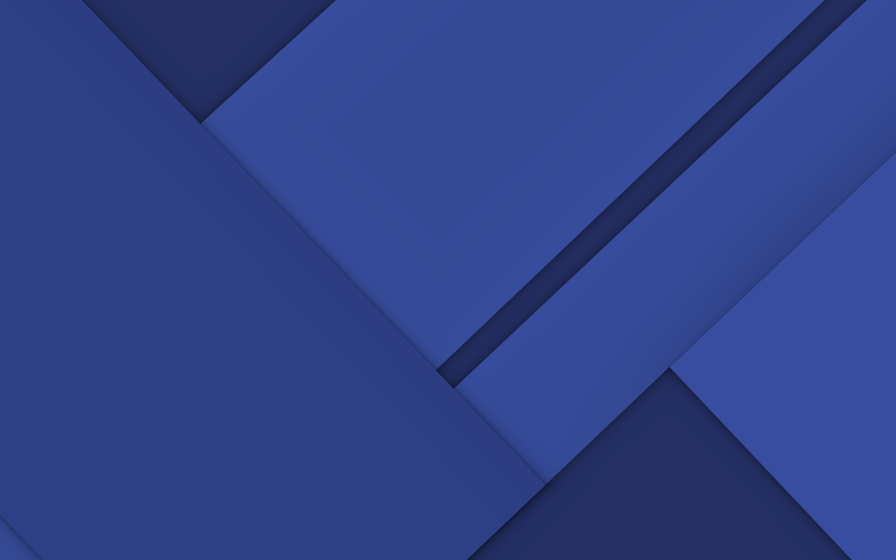
Reproduce this background procedurally as a WebGL 1 fragment shader.

```glsl
precision highp float;
// Overlapping blue paper sheets with diagonal edges above a dark backing.
// Each sheet is an intersection of half planes, painted from back to front;
// the distance to its border gives the cast shadow and a faint rim light.

uniform vec2 u_resolution;

const vec3 BACKING = vec3(0.140, 0.190, 0.400);
const vec3 MIDDLE  = vec3(0.208, 0.287, 0.590);
const vec3 BAND    = vec3(0.210, 0.290, 0.600);
const vec3 RIGHT   = vec3(0.218, 0.302, 0.625);
const vec3 LEFT    = vec3(0.178, 0.250, 0.520);

// Signed distance to the line a-b, positive on the left of its direction.
float side(vec2 p, vec2 a, vec2 b) {
    vec2 dir = normalize(b - a);
    return dot(p - a, vec2(-dir.y, dir.x));
}

// Darkening outside a sheet: a soft halo plus a tight contact line.
float shadow(float d, float strength) {
    float away = max(-d, 0.0);
    return 1.0 - strength * (0.5 * exp(-away / 0.014) + 0.5 * exp(-away / 0.004));
}

// Lays a sheet with interior distance d over the colours below it.
vec3 lay(vec3 below, vec3 sheet, float d, float strength, float blur) {
    return mix(below * shadow(d, strength), sheet, smoothstep(-blur, blur, d));
}

// Gentle brightening towards a border.
float rim(float d, float amount) {
    return 1.0 + amount * exp(-max(d, 0.0) / 0.08);
}

void main() {
    vec2 p = gl_FragCoord.xy / u_resolution.y;
    float blur = 0.8 / u_resolution.y;

    // Falling edges
    float leftEdge   = side(p, vec2(0.146, 1.000), vec2(0.971, 0.1375));
    float rightEdge  = side(p, vec2(1.196, 0.344), vec2(1.521, 0.000));
    float cornerEdge = side(p, vec2(0.000, 0.081), vec2(0.077, 0.000));

    // Rising edges
    float topEdge    = side(p, vec2(0.358, 0.779), vec2(0.600, 1.000));
    float slotUpper  = side(p, vec2(0.777, 0.3375), vec2(1.473, 1.000));
    float slotLower  = side(p, vec2(0.808, 0.304), vec2(1.548, 1.000));
    float lowEdge    = side(p, vec2(0.833, 0.000), vec2(1.600, 0.729));

    // Sheets
    float middle = min(slotUpper, -topEdge);
    float band   = min(-slotLower, lowEdge);
    float right  = min(-lowEdge, rightEdge);
    float left   = min(min(-leftEdge, lowEdge), cornerEdge);

    // Surface shading
    vec3 middleTone = MIDDLE * rim(min(middle, abs(leftEdge)), 0.05);
    float bandFade = smoothstep(0.14, 0.0, lowEdge) * smoothstep(0.9, 1.4, p.x);
    vec3 bandTone = BAND * rim(-slotLower, 0.03) * (1.0 - 0.08 * bandFade);
    vec3 leftTone = LEFT * (1.0 - 0.03 * smoothstep(0.12, 0.0, -leftEdge));

    // Back to front
    vec3 color = BACKING;
    color = lay(color, middleTone, middle, 0.38, blur);
    color = lay(color, bandTone, band, 0.38, blur);
    float rightShadow = mix(0.10, 0.40, smoothstep(blur, -blur, lowEdge));
    color = lay(color, RIGHT, right, rightShadow, blur);
    color = lay(color, leftTone, left, 0.34, blur);

    gl_FragColor = vec4(color, 1.0);
}
```
